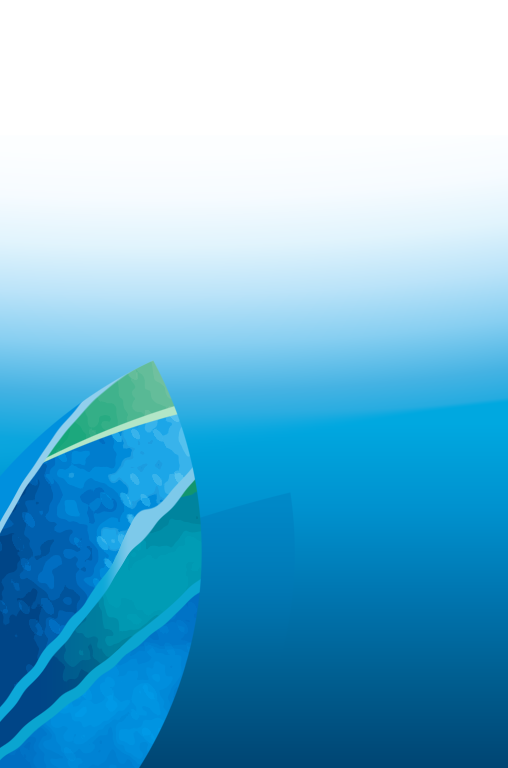
Give the GLSL for this background, as a WebGL 2 fragment shader.

```glsl
#version 300 es
precision highp float;
// A mottled, veined leaf rising from deep blue water under a pale fading sky.
uniform vec2 u_resolution;
out vec4 outColor;

// Layout, in units of the canvas height
const float ASPECT = 0.66;
const float HAZE_TOP = 0.824;
const vec3 RIGHT_ARC = vec3(-0.264, 0.281, 0.526); // centre, radius
const vec3 LEFT_ARC = vec3(0.458, -0.017, 0.606);
const vec3 GHOST_ARC = vec3(-0.145, 0.281, 0.528);
const float BANDS = 8.0;

// Sky from the horizon upward, water from the bottom upward
const vec3 SKY[7] = vec3[7](vec3(0.05, 0.65, 0.87), vec3(0.27, 0.70, 0.89),
  vec3(0.53, 0.81, 0.945), vec3(0.73, 0.89, 0.975), vec3(0.88, 0.955, 0.99),
  vec3(0.965, 0.985, 1.0), vec3(0.99, 0.997, 1.0));
const vec3 WATER[5] = vec3[5](vec3(0.0, 0.27, 0.45), vec3(0.0, 0.365, 0.56),
  vec3(0.0, 0.46, 0.69), vec3(0.0, 0.57, 0.81), vec3(0.0, 0.66, 0.88));

const vec3 NAVY = vec3(0.0, 0.27, 0.53);
const vec3 BLUE = vec3(0.0, 0.43, 0.76);
const vec3 AZURE = vec3(0.0, 0.60, 0.90);
const vec3 ICE = vec3(0.38, 0.78, 0.94);
const vec3 TEAL = vec3(0.0, 0.61, 0.71);
const vec3 DARK_TEAL = vec3(0.0, 0.40, 0.50);
const vec3 GREEN = vec3(0.08, 0.65, 0.48);
const vec3 SAGE = vec3(0.46, 0.76, 0.63);
const vec3 CREAM = vec3(0.70, 0.90, 0.78);
const vec3 PALE_VEIN = vec3(0.57, 0.81, 0.93);
const vec3 CYAN_VEIN = vec3(0.05, 0.66, 0.85);

float pixel;

vec2 hash2(vec2 p) {
  vec3 q = fract(p.xyx * vec3(0.1031, 0.1030, 0.0973));
  q += dot(q, q.yzx + 33.33);
  return fract((q.xx + q.yz) * q.zy);
}

float corner(vec2 cell, vec2 offset) {
  return dot(hash2(cell) * 2.0 - 1.0, offset);
}

float gradientNoise(vec2 p) {
  vec2 i = floor(p), f = fract(p), e = vec2(1.0, 0.0);
  vec2 w = f * f * f * (f * (f * 6.0 - 15.0) + 10.0);
  return mix(mix(corner(i, f), corner(i + e, f - e), w.x),
             mix(corner(i + e.yx, f - e.yx), corner(i + 1.0, f - 1.0), w.x), w.y);
}

// Coverage of the side where d is positive
float fill(float d) { return smoothstep(-pixel, pixel, d); }
float disc(vec2 p, vec3 arc) { return arc.z - length(p - arc.xy); }
float stroke(float d, float width) { return fill(width - abs(d)); }

// Flat bands with soft steps
float terrace(float v) {
  float s = v * BANDS, w = clamp(fwidth(s), 0.02, 0.5);
  return (floor(s) + smoothstep(1.0 - w, 1.0, fract(s))) / BANDS;
}

vec3 ramp(vec3 a, vec3 b, vec3 c, float v) {
  return mix(mix(a, b, clamp(v * 2.0, 0.0, 1.0)), c, clamp(v * 2.0 - 1.0, 0.0, 1.0));
}

// Scattered slanted ovals
float spots(vec2 p) {
  vec2 q = vec2(p.x + 0.45 * p.y, p.y) * 36.0;
  vec2 h = hash2(floor(q) + 7.0);
  vec2 d = fract(q) - 0.35 - 0.3 * h;
  float r = 0.18 + 0.14 * h.x;
  return step(0.55, h.y) * smoothstep(0.04, -0.04, length(d * vec2(1.2, 0.8)) - r);
}

vec3 background(vec2 p) {
  float bend = 0.03 * (p.x - 0.26) + 0.15 * pow(p.x - 0.3, 2.0);
  float s = clamp((p.y - bend - 0.425) / 0.0635, 0.0, 5.999);
  vec3 sky = mix(SKY[int(s)], SKY[int(s) + 1], fract(s));
  sky = mix(sky, vec3(1.0), fill(p.y - HAZE_TOP));
  float w = clamp(p.y / 0.1125, 0.0, 3.999);
  vec3 water = mix(WATER[int(w)], WATER[int(w) + 1], fract(w));
  float soft = mix(0.035, 0.004, smoothstep(0.15, 0.6, p.x));
  vec3 col = mix(water, sky, smoothstep(-soft, soft, p.y - 0.405 - 0.113 * p.x));
  // Faint leaf under the water
  float ghost = fill(disc(p, GHOST_ARC)) * fill(0.327 + 0.28 * (p.x - 0.26) - 0.3 * pow(p.x - 0.32, 2.0) - p.y);
  return mix(col, vec3(0.0, 0.47, 0.73), 0.4 * ghost * smoothstep(0.13, 0.33, p.y));
}

vec3 leaf(vec2 p) {
  float n = gradientNoise(p * 17.0) + 0.5 * gradientNoise(p * 38.0 + 9.0) + 0.25 * gradientNoise(p * 80.0);
  float wave = 0.006 * gradientNoise(p * 26.0 + 4.0);
  float dots = spots(p);

  // Signed distances from the four veins
  float knot = exp(-pow((p.x - 0.175) / 0.022, 2.0));
  float middle = (p.y - 0.069 - 1.25 * p.x - 0.02 * knot) * 0.63 + wave;
  float lower = (p.y - 0.017 - 0.84 * p.x) * 0.765 + wave;
  float d = p.x - 0.0586;
  float upper = (p.y - 0.401 - 0.482 * d + 0.59 * d * d) * 0.92;
  float rim = (p.y - 0.3125 - 1.85 * p.x + 3.6 * p.x * p.x) * 0.54 + 0.4 * wave;

  // Mottled panels between the veins
  float light = 0.08 + 3.3 * p.x + 0.5 * (p.y - 0.25) + 0.4 * n + 0.12 * dots;
  vec3 panel = ramp(NAVY, BLUE, AZURE, terrace(light) * 1.35);
  panel = mix(panel, ICE, clamp(terrace(light - 0.6) * 2.3, 0.0, 1.0));
  float glow = 1.0 - length((p - vec2(0.21, 0.25)) * vec2(4.5, 6.0)) + 0.45 * n;
  vec3 shade = mix(NAVY, DARK_TEAL, smoothstep(0.04, 0.2, p.x));
  vec3 tealPanel = mix(shade, TEAL, clamp(terrace(glow) * 1.5, 0.0, 1.0));
  tealPanel = mix(tealPanel, GREEN * 0.9, fill(p.y - 0.352 - 0.02 * n));
  float pool = 1.1 - length((p - vec2(0.15, 0.08)) * vec2(6.0, 7.0)) + 0.6 * n + 0.1 * dots;
  vec3 bluePanel = mix(BLUE, AZURE, clamp(terrace(pool), 0.0, 1.0));
  float fresh = terrace(5.0 * (p.x - 0.09) + 3.0 * (p.y - 0.46) + 0.25 * n + 0.15 * dots);
  vec3 greenPanel = mix(GREEN, SAGE, clamp(fresh + 0.2, 0.0, 1.0));

  vec3 col = mix(tealPanel, panel, fill(middle));
  col = mix(bluePanel, col, fill(lower));
  col = mix(col, greenPanel, fill(upper));
  col = mix(col, mix(BLUE, AZURE, 0.8), fill(rim));

  // Veins
  col = mix(col, CREAM, stroke(upper, 0.002 + 0.02 * max(d, 0.0)) * fill(-rim));
  col = mix(col, PALE_VEIN, stroke(rim, 0.0038));
  vec3 midVein = mix(CYAN_VEIN, PALE_VEIN, 0.85 * smoothstep(0.13, 0.17, p.x));
  col = mix(col, midVein, stroke(middle, 0.0065 + 0.006 * knot));
  return mix(col, mix(CYAN_VEIN, TEAL, 0.25), stroke(lower, 0.0065));
}

void main() {
  vec2 p = gl_FragCoord.xy / u_resolution * vec2(ASPECT, 1.0);
  pixel = 0.8 / u_resolution.y;
  float inside = min(disc(p, RIGHT_ARC), disc(p, LEFT_ARC));
  outColor = vec4(mix(background(p), leaf(p), fill(inside)), 1.0);
}
```
